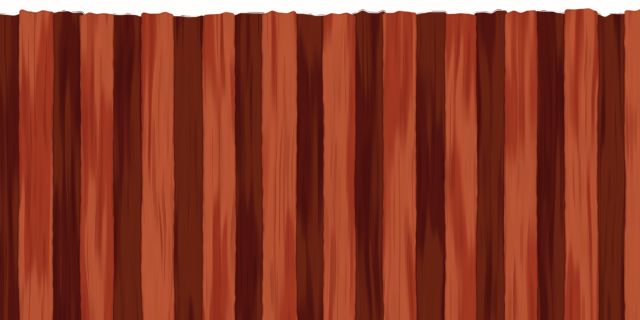
Write a Shadertoy shader that draws this texture.

```glsl
// A fence of hand-painted planks: narrow light boards laid over dark ones,
// on white. Each board is a rounded box with wobbling sides and its own top;
// stretched, warped noise paints the wood grain and the broad brush patches.

const float PERIOD = 0.1893;      // one light and one dark board
const float FIRST_CENTER = 0.1146;
const float LIGHT_HALF = 0.0520;
const float DARK_HALF = 0.0500;

const vec3 PAPER = vec3(1.0, 0.995, 0.99);
const vec3 INK = vec3(0.24, 0.13, 0.11);
const vec3 LIGHT_BASE = vec3(0.71, 0.32, 0.195);
const vec3 LIGHT_SHADE = vec3(0.62, 0.21, 0.125);
const vec3 LIGHT_LINE = vec3(0.52, 0.15, 0.09);
const vec3 DARK_BASE = vec3(0.41, 0.135, 0.07);
const vec3 DARK_SHADE = vec3(0.325, 0.075, 0.058);
const vec3 DARK_LINE = vec3(0.25, 0.05, 0.045);

float hash(vec2 p) {
    vec3 q = fract(vec3(p.xyx) * 0.1031);
    q += dot(q, q.yzx + 33.33);
    return fract((q.x + q.y) * q.z);
}

float noise(vec2 p) {
    vec2 i = floor(p), f = fract(p);
    f = f * f * (3.0 - 2.0 * f);
    return mix(mix(hash(i), hash(i + vec2(1, 0)), f.x),
               mix(hash(i + vec2(0, 1)), hash(i + vec2(1, 1)), f.x), f.y);
}

float fill(float d, float aa) {
    return 1.0 - smoothstep(-aa, aa, d);
}

// Signed distance to a board that runs below the canvas; p.x is from its axis
float boardDistance(vec2 p, float halfWidth, float top, float seed) {
    float side = p.x < 0.0 ? 3.0 : 8.0;
    float wobble = noise(vec2(p.y * 5.0, seed + side)) - 0.5
                 + 0.4 * (noise(vec2(p.y * 45.0, seed + side + 20.0)) - 0.5);
    float rise = 0.010 * (noise(vec2(p.x * 45.0 + 9.0, seed + 40.0)) - 0.5);
    const float RADIUS = 0.009;
    vec2 q = vec2(abs(p.x) - halfWidth - 0.005 * wobble, p.y - top - rise) + RADIUS;
    return min(max(q.x, q.y), 0.0) + length(max(q, 0.0)) - RADIUS;
}

// Painted wood: broad patches, long streaks, then fine grain lines
vec3 wood(vec2 p, float seed, vec3 base, vec3 shade, vec3 line) {
    p.x += 0.014 * (noise(vec2(p.x * 14.0 + seed, p.y * 4.5)) - 0.5);
    vec2 s = vec2(seed * 7.3, seed * 3.1);
    float patches = noise(p * vec2(22.0, 3.5) + s);
    float streaks = noise(p * vec2(75.0, 3.0) + s + 11.0);
    float fine = noise(p * vec2(150.0, 5.0) + s + 27.0);
    float boardTone = 0.14 * (hash(vec2(seed, 5.0)) - 0.5);
    float tone = 0.55 * patches + 0.45 * streaks + boardTone;
    vec3 color = mix(base, shade, smoothstep(0.46, 0.66, tone));
    float lines = smoothstep(0.62, 0.9, fine) * (0.25 + 0.75 * patches);
    color = mix(color, line, 0.65 * lines);
    color = mix(color, line, 0.45 * smoothstep(0.76, 0.92, streaks));
    return color * (0.97 + 0.06 * noise(p * vec2(110.0, 9.0) + s));
}

void mainImage(out vec4 fragColor, in vec2 fragCoord) {
    vec2 uv = fragCoord / iResolution.y;
    float aa = 0.9 / iResolution.y;
    float u = (uv.x - FIRST_CENTER) / PERIOD;

    // Dark boards fill the gaps, with a broken sketch line over their tops
    float darkId = floor(u) + 50.0;
    vec2 darkPos = vec2((fract(u) - 0.5) * PERIOD, uv.y);
    float darkTop = 0.957 + 0.014 * (hash(vec2(darkId, 2.0)) - 0.5);
    float darkDist = boardDistance(darkPos, DARK_HALF, darkTop, darkId);
    vec3 darkWood = wood(uv, darkId, DARK_BASE, DARK_SHADE, DARK_LINE);
    float sketch = fill(abs(darkDist - 0.003) - 0.0008, aa)
                 * smoothstep(0.4, 0.7, noise(uv * vec2(70.0, 90.0)));
    vec3 color = mix(PAPER, INK, 0.6 * sketch);
    color = mix(color, darkWood, fill(darkDist, aa));

    // Light boards lie over them, each shifted and sized a little
    float lightId = floor(u + 0.5) + 150.0;
    float shift = 0.006 * (hash(vec2(lightId, 4.0)) - 0.5);
    float halfWidth = LIGHT_HALF + 0.005 * (hash(vec2(lightId, 6.0)) - 0.5);
    vec2 lightPos = vec2((fract(u + 0.5) - 0.5) * PERIOD - shift, uv.y);
    float lightTop = 0.962 + 0.016 * (hash(vec2(lightId, 9.0)) - 0.5);
    float lightDist = boardDistance(lightPos, halfWidth, lightTop, lightId);
    vec3 lightWood = wood(uv, lightId, LIGHT_BASE, LIGHT_SHADE, LIGHT_LINE);

    // Worn rim on the light boards and a soft shadow cast on the dark ones
    float rim = smoothstep(-0.007, 0.0, lightDist)
              * noise(vec2(uv.y * 30.0, lightId + sign(lightPos.x)));
    lightWood = mix(lightWood, LIGHT_LINE, 0.7 * rim);
    float shadow = (1.0 - smoothstep(0.0, 0.006, lightDist)) * fill(darkDist, aa);
    color = mix(color, DARK_LINE, 0.5 * shadow);
    color = mix(color, lightWood, fill(lightDist, aa));

    fragColor = vec4(color, 1.0);
}
```
